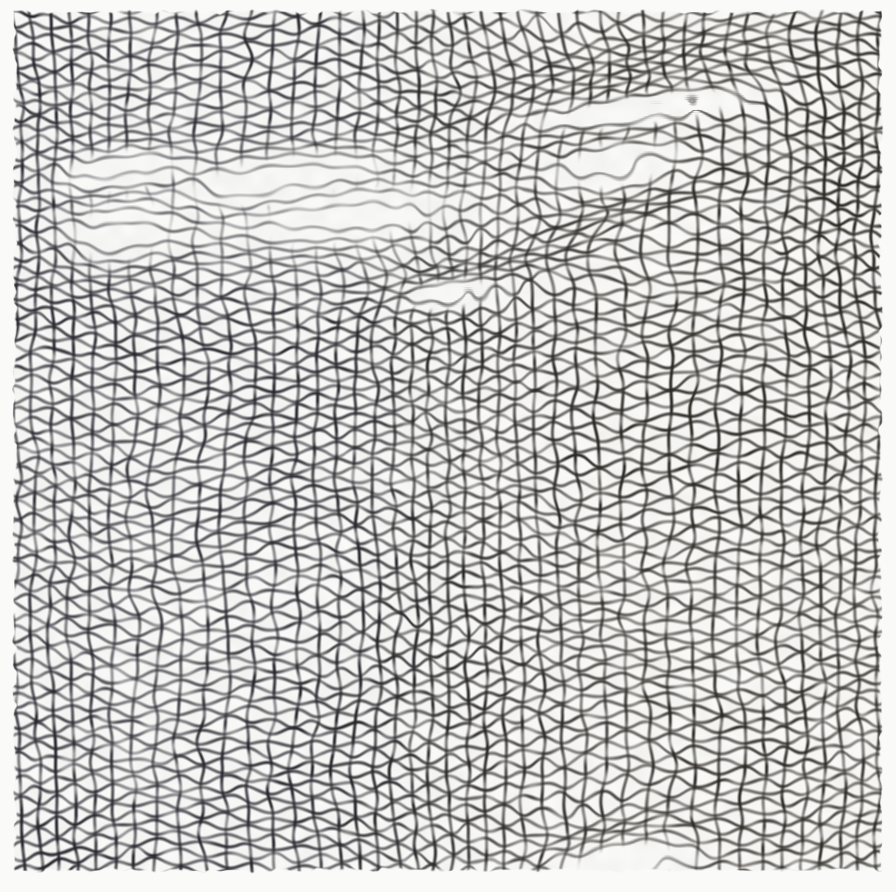
This texture is drawn by a Shadertoy shader. Its source:

```glsl
// Worn knitted gauze: dark upright threads laced by lens-shaped weft, with tears and bunched rows.

const float PI = 3.14159265;
const vec2 MESH_COUNT = vec2(44.0, 88.0);     // upright threads, weft threads
const float LENS_SWING = 0.31;                // weft swing, in weft spacings
const float WEFT_JITTER = 0.50;
const float UPRIGHT_JITTER = 0.34;
const float HALF_WIDTH = 0.0017;              // thread half width
const float SOFTNESS = 0.0019;
const float TEAR_SLOPE = 0.14;
const float TEAR_PULL = 0.90;
const float BUNCH_PULL = 0.75;
const vec4 CLOTH = vec4(0.016, 0.024, 0.983, 0.987); // left, bottom, right, top
const vec4 LOOSE = vec4(0.380, 0.740, 0.230, 0.085); // slack area: centre, radii
const vec3 PAPER = vec3(0.980, 0.980, 0.972);
const vec3 INK_COOL = vec3(0.15, 0.15, 0.18);
const vec3 INK_WARM = vec3(0.17, 0.16, 0.14);

// Stretched ellipses: centre, radii. Tears open the mesh, bunches squeeze it.
const int TEAR_COUNT = 8;
const vec4 TEARS[TEAR_COUNT] = vec4[TEAR_COUNT](
    vec4(0.137, 0.742, 0.058, 0.042), vec4(0.135, 0.808, 0.070, 0.026),
    vec4(0.315, 0.798, 0.115, 0.030), vec4(0.385, 0.758, 0.115, 0.034),
    vec4(0.690, 0.815, 0.065, 0.028), vec4(0.720, 0.877, 0.120, 0.018),
    vec4(0.500, 0.670, 0.050, 0.018), vec4(0.700, 0.030, 0.070, 0.026));
const int BUNCH_COUNT = 4;
const vec4 BUNCHES[BUNCH_COUNT] = vec4[BUNCH_COUNT](
    vec4(0.720, 0.930, 0.170, 0.050), vec4(0.700, 0.764, 0.070, 0.024),
    vec4(0.680, 0.070, 0.080, 0.024), vec4(0.540, 0.700, 0.120, 0.030));

float hash(vec2 p) {
    return fract(sin(dot(p, vec2(12.9898, 78.233))) * 43758.5453);
}

float noise(vec2 p) {
    vec2 cell = floor(p), f = fract(p);
    f = f * f * (3.0 - 2.0 * f);
    return mix(mix(hash(cell), hash(cell + vec2(1, 0)), f.x),
               mix(hash(cell + vec2(0, 1)), hash(cell + vec2(1, 1)), f.x), f.y);
}

// Offset from a sloping ellipse in xy, its bell-shaped weight in z.
vec3 bell(vec2 p, vec4 ellipse) {
    vec2 q = p - ellipse.xy;
    q.y -= TEAR_SLOPE * q.x;
    vec2 e = q / ellipse.zw;
    return vec3(q, exp(-dot(e, e)));
}

// Mesh coordinates in xy, openness of the tears in z.
vec3 clothSpace(vec2 p) {
    float open = 0.0;
    vec2 shift = vec2(0.0);
    // Rows inside each ellipse lean along its slope
    for (int i = 0; i < TEAR_COUNT; i++) {
        vec3 b = bell(p, TEARS[i]);
        shift.y -= (TEAR_PULL * b.y + TEAR_SLOPE * b.x) * b.z;
        open = max(open, b.z);
    }
    for (int i = 0; i < BUNCH_COUNT; i++) {
        vec3 b = bell(p, BUNCHES[i]);
        shift += vec2(0.25 * b.x, BUNCH_PULL * b.y - TEAR_SLOPE * b.x) * b.z;
    }
    // Broad sway of the cloth and columns crowding at the sides and centre
    shift.x += 0.013 * sin(4.0 * PI * p.x);
    shift.x += 0.016 * (noise(p * vec2(5.0, 7.0)) - 0.5);
    shift.x += 0.005 * (noise(p * vec2(12.0, 30.0) + 9.0) - 0.5);
    shift.y += 0.024 * (noise(p * vec2(6.0, 5.0) + 31.0) - 0.5);
    shift.y += 0.008 * (noise(p * vec2(19.0, 14.0) + 57.0) - 0.5);
    return vec3((p + shift) * MESH_COUNT, open);
}

// Coverage of a thread, from a signed mesh offset and its gradient per pixel.
float thread(float offset, vec2 gradient) {
    float d = abs(offset) / (max(length(gradient), 1e-5) * iResolution.y);
    float soft = max(SOFTNESS, 0.6 / iResolution.y);
    return 1.0 - smoothstep(HALF_WIDTH - soft, HALF_WIDTH + soft, d);
}

void mainImage(out vec4 fragColor, in vec2 fragCoord) {
    vec2 p = fragCoord / iResolution.xy;
    vec3 cloth = clothSpace(p);
    float u = cloth.x, v = cloth.y, open = cloth.z;
    vec2 gradU = vec2(dFdx(u), dFdy(u));
    vec2 gradV = vec2(dFdx(v), dFdy(v));
    float slack = bell(p, LOOSE).z;
    float density = mix(0.80, 1.12, noise(p * 6.0 + 13.0)) * (1.0 - 0.25 * slack);
    float bare = 1.0;

    // Weft: neighbours swing in opposite phase and enclose staggered lenses
    float tension = 1.0 - 0.88 * open;
    float swing = LENS_SWING * tension;
    float nearest = floor(v + 0.5);
    for (int i = -1; i <= 1; i++) {
        float row = nearest + float(i);
        float phase = PI * (u + row);
        float wander = WEFT_JITTER * tension * (noise(vec2(u * 1.3, row * 17.3)) - 0.5);
        float offset = v - row - swing * cos(phase) - wander;
        vec2 gradient = gradV + swing * PI * sin(phase) * gradU;
        float strength = mix(0.45, 1.0, noise(vec2(u * 1.4 + 40.0, row * 5.7)));
        bare *= 1.0 - min(thread(offset, gradient) * strength * density, 1.0) * (1.0 - 0.5 * open);
    }

    // Uprights: kinked, uneven, and mostly missing inside the tears
    float column = floor(u + 0.5);
    float kink = UPRIGHT_JITTER * (noise(vec2(column * 7.1, v * 0.4)) - 0.5);
    float wear = mix(0.40, 1.15, noise(vec2(column * 3.7 + 80.0, v * 0.9)));
    float upright = thread(u - column - kink, gradU) * min(wear * density, 1.0);
    bare *= 1.0 - upright * (1.0 - smoothstep(0.10, 0.60, open)) * (1.0 - 0.5 * slack);

    // Ragged border of the cloth
    vec2 inset = min(p - CLOTH.xy, CLOTH.zw - p);
    float fray = 0.006 * (noise(p * 110.0) - 0.5);
    float inside = smoothstep(-0.001, 0.002, min(inset.x, inset.y) + fray);

    vec3 ink = mix(INK_COOL, INK_WARM, smoothstep(0.25, 0.75, p.x));
    vec3 paper = PAPER - 0.03 * inside * noise(p * 70.0);
    fragColor = vec4(mix(paper, ink, (1.0 - bare) * inside), 1.0);
}
```
